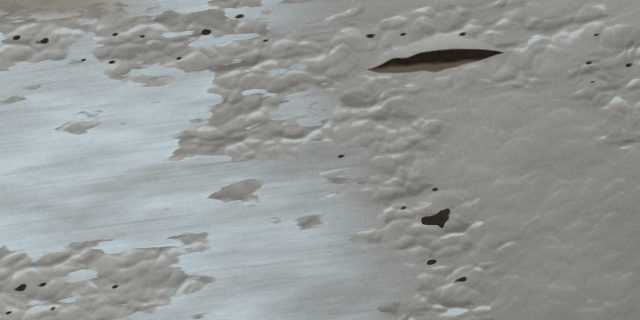
This texture is drawn by a Shadertoy shader. Its source:

```glsl
const vec3 WET_DIM = vec3(0.53, 0.54, 0.53);
const vec3 WET_BRIGHT = vec3(0.73, 0.785, 0.81);
const vec3 MUD = vec3(0.575, 0.575, 0.56);
const vec3 MUD_SHADE = vec3(0.49, 0.485, 0.465);
const vec3 HOLE = vec3(0.14, 0.115, 0.095);
const vec3 HOLE_FLOOR = vec3(0.36, 0.32, 0.27);

float hash(vec2 p) {
    vec3 q = fract(vec3(p.xyx) * 0.1031);
    q += dot(q, q.yzx + 33.33);
    return fract((q.x + q.y) * q.z);
}

vec2 hash2(vec2 p) {
    return vec2(hash(p), hash(p + 57.3));
}

float noise(vec2 p) {
    vec2 i = floor(p), f = fract(p);
    f = f * f * (3.0 - 2.0 * f);
    return mix(mix(hash(i), hash(i + vec2(1, 0)), f.x),
               mix(hash(i + vec2(0, 1)), hash(i + vec2(1, 1)), f.x), f.y);
}

float fbm(vec2 p) {
    float sum = 0.0, amp = 0.5;
    for (int i = 0; i < 4; i++) {
        sum += amp * noise(p);
        p = p * 2.03 + 17.1;
        amp *= 0.5;
    }
    return sum / 0.9375;
}

// Overlapping rounded bumps, one per cell
float domes(vec2 p) {
    vec2 cell = floor(p);
    float height = 0.0;
    for (int j = -1; j <= 1; j++)
    for (int i = -1; i <= 1; i++) {
        vec2 c = cell + vec2(i, j);
        vec2 d = p - c - hash2(c);
        float r = mix(0.5, 1.0, hash(c + 7.0));
        height = max(height, r - dot(d, d) / r);
    }
    return height;
}

vec2 slant(vec2 p) {
    return vec2(p.x, p.y - 0.13 * p.x);
}

float relief(vec2 p) {
    vec2 warp = vec2(noise(p * 13.0), noise(p * 13.0 + 31.0)) - 0.5;
    vec2 q = slant(p + 0.04 * warp);
    return domes(q * vec2(7, 13)) + 0.5 * domes(q * vec2(17, 30) + 5.0)
         + 0.16 * noise(q * vec2(45, 75));
}

float segment(vec2 p, vec2 a, vec2 b) {
    vec2 ab = b - a;
    return length(p - a - ab * clamp(dot(p - a, ab) / dot(ab, ab), 0.0, 1.0));
}

// Positive inside the churned banks
float banks(vec2 p) {
    float d = segment(p, vec2(0.1, 0.89), vec2(1.0, 0.86));
    d = min(d, segment(p, vec2(1.0, 0.82), vec2(1.95, 0.82)));
    d = min(d, segment(p, vec2(0.75, 0.58), vec2(1.25, 0.57)));
    d = min(d, segment(p, vec2(1.2, 0.62), vec2(1.4, 0.05)));
    d = min(d, segment(p, vec2(0.0, 0.05), vec2(0.45, 0.1)));
    return 0.1 - d;
}

float blob(vec2 d, float size, float rough) {
    float dist = length(vec2(d.x * 0.5, d.y - 0.2 * d.x)) - size + rough * size;
    return smoothstep(0.003, -0.003, dist);
}

// Small pits scattered over the banks
float pits(vec2 p, float rough) {
    vec2 grid = vec2(10, 13), id = floor(p * grid);
    vec2 centre = (id + 0.5 + 0.4 * (hash2(id) - 0.5)) / grid;
    float size = mix(0.004, 0.011, pow(hash(id + 3.0), 3.0));
    float present = step(0.7, hash(id + 11.0)) * step(0.02, banks(centre));
    return present * blob(p - centre, size, rough);
}

void mainImage(out vec4 fragColor, in vec2 fragCoord) {
    vec2 p = fragCoord / iResolution.xy * vec2(2, 1);
    vec2 q = slant(p);
    float height = relief(p);
    float slope = height - relief(p + vec2(-0.004, 0.011));
    float bank = banks(p);
    float broad = fbm(q * vec2(4, 13));
    float patches = fbm(q * vec2(8, 28) + 40.0);

    // Wet sheen with fine drag lines
    float streak = noise(q * vec2(3, 75)) * 0.5 + noise(q * vec2(6, 140)) * 0.5;
    float sheen = 0.78 + 0.6 * (streak - 0.5) + 1.1 * (broad - 0.5);
    sheen -= 0.5 * smoothstep(0.4, 1.3, p.x) + 0.2 * smoothstep(0.55, 0.75, streak);
    vec3 color = mix(WET_DIM, WET_BRIGHT, clamp(sheen, 0.0, 1.0));

    // Mud cover: smooth flat on the right, lumpy on the banks
    float flatMud = smoothstep(1.05, 1.3, p.x + 0.4 * (broad - 0.5) - 0.3 * (0.3 - p.y));
    float edge = bank + 0.45 * (broad - 0.5) + 0.45 * (patches - 0.5) + 0.07 * (height - 0.9);
    float lumpy = smoothstep(-0.025, 0.025, edge);
    float tone = 0.25 + 0.6 * (p.x - 1.0) * (1.0 - p.y) + 0.9 * (broad - 0.5);
    vec3 mud = mix(MUD, MUD_SHADE, clamp(tone, 0.0, 1.0));
    float strength = mix(0.2, 1.0, lumpy);
    mud += 0.27 * strength * clamp(slope, -0.4, 0.4);
    mud = mix(mud, WET_BRIGHT, 0.65 * strength * smoothstep(0.15, 0.45, slope));
    color = mix(color, mud, max(flatMud, lumpy));

    // Warm dull corner
    float corner = smoothstep(0.93, 1.0, p.y + 0.03 * broad) * smoothstep(0.6, 0.2, p.x);
    color = mix(color, vec3(0.5, 0.475, 0.43), 0.8 * corner);

    // Pits and one wide pit
    float rough = 1.2 * (noise(p * 55.0) - 0.5);
    float pit = max(pits(p, rough), blob(p - vec2(1.37, 0.32), 0.024, rough));
    color = mix(color, HOLE, 0.9 * pit);

    // Arched slab over a lens-shaped hollow
    vec2 s = slant(p - vec2(1.36, 0.81));
    s.y += 0.01 * (noise(p * 22.0) - 0.5);
    float arch = 1.0 - s.x * s.x / 0.05;
    float rim = smoothstep(0.006, -0.006, abs(s.y - 0.02 * arch) - 0.055 * arch);
    vec3 slab = MUD + 0.08 * smoothstep(0.02, 0.07, s.y);
    color = mix(color, slab, 0.9 * rim);
    float hollow = smoothstep(0.004, -0.004, abs(s.y) - 0.034 * (arch - 0.08));
    float floorLight = smoothstep(0.0, -0.016, s.y + 0.06 * s.x);
    color = mix(color, mix(HOLE, HOLE_FLOOR, floorLight), hollow);

    // Soft grain
    color += 0.03 * (noise(p * 190.0) - 0.5);
    fragColor = vec4(color, 1.0);
}
```
